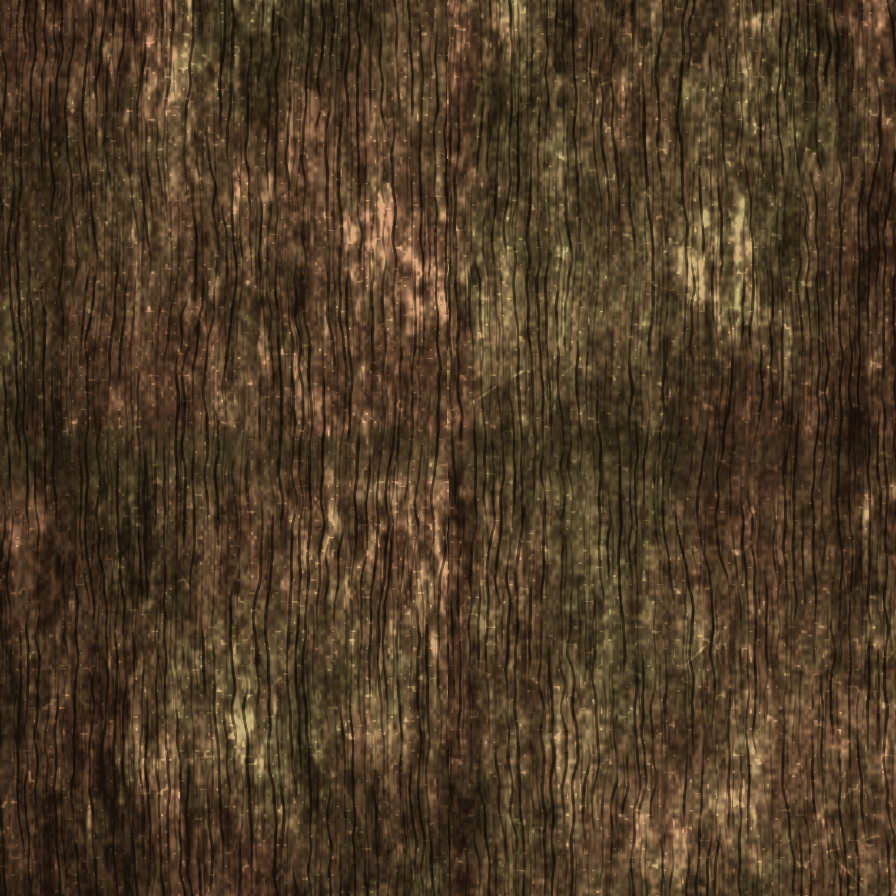
This texture is drawn by a WebGL 2 fragment shader. Its source:

```glsl
#version 300 es
precision highp float;

uniform vec2 u_resolution;
out vec4 fragColor;

const vec3 WOOD_MEDIAN = vec3(0.280, 0.216, 0.145);
const vec3 TONE_SPREAD = vec3(0.42, 0.455, 0.50);   // log contrast per channel
const vec3 RED_TINT = vec3(1.07, 0.95, 0.95);
const vec3 OLIVE_TINT = vec3(0.96, 1.03, 0.93);
const float BASE_TONE = 0.22;
const float CRACK_COLUMNS = 92.0;
const float CRACK_WIDTH = 0.0010;
const float CRACK_DEPTH = 1.75;
const float HAIRLINE_COLUMNS = 151.0;
const float HAIRLINE_WIDTH = 0.0006;
const float HAIRLINE_DEPTH = 0.8;
const float FLAKE_GAIN = 1.15;
const float STAIN_GAIN = 0.95;
const float SEAM_X = 0.5;
const float SEAM_Y = 0.52;
const int SCRATCH_COUNT = 9;

float hash(vec2 p) {
    return fract(sin(dot(p, vec2(127.1, 311.7))) * 43758.5453);
}

// Value noise in -1..1
float noise(vec2 p) {
    vec2 cell = floor(p);
    vec2 f = fract(p);
    f = f * f * (3.0 - 2.0 * f);
    float low = mix(hash(cell), hash(cell + vec2(1.0, 0.0)), f.x);
    float high = mix(hash(cell + vec2(0.0, 1.0)), hash(cell + vec2(1.0, 1.0)), f.x);
    return 2.0 * mix(low, high, f.y) - 1.0;
}

float fbm(vec2 p) {
    float sum = 0.0;
    float amplitude = 0.5;
    for (int i = 0; i < 5; i++) {
        sum += amplitude * noise(p);
        p = mat2(1.6, 1.2, -1.2, 1.6) * p + 7.3;
        amplitude *= 0.5;
    }
    return sum;
}

// Wandering, broken vertical cracks, one per column
float cracks(vec2 p, float columns, float width, float pixel) {
    float x = p.x * columns + 0.9 * noise(p * vec2(9.0, 7.0)) + 0.25 * noise(p * vec2(30.0, 34.0));
    float id = floor(x);
    float center = 0.5 + 0.22 * (2.0 * hash(vec2(id, columns)) - 1.0)
                 + 0.14 * noise(vec2(id * 3.7, p.y * 42.0));
    float opening = smoothstep(-0.6, 0.5, noise(vec2(id * 5.3 + 0.5, p.y * 11.0))
                  + 0.35 * noise(vec2(id * 2.9, p.y * 60.0)));
    float halfWidth = width * (0.5 + 0.8 * opening);
    float dist = abs(x - id - center) / columns;
    return opening * (1.0 - smoothstep(halfWidth - 0.5 * pixel, halfWidth + 0.8 * pixel, dist));
}

// Ragged streaks gathered into larger worn areas
float wornStreaks(vec2 p) {
    float level = 0.65 * noise(p * vec2(72.0, 15.0)) + 0.5 * noise(p * vec2(140.0, 46.0))
                + 1.3 * fbm(p * vec2(6.0, 3.6));
    return smoothstep(0.42, 0.85, level);
}

// Pale curved scratches at scattered places
float scratches(vec2 p, float pixel) {
    float sum = 0.0;
    for (int i = 0; i < SCRATCH_COUNT; i++) {
        float seed = float(i) + 1.0;
        vec2 q = p - vec2(hash(vec2(seed, 2.0)), hash(vec2(seed, 5.0)));
        float angle = mix(-0.9, 0.9, hash(vec2(seed, 8.0)));
        q = mat2(cos(angle), -sin(angle), sin(angle), cos(angle)) * q;
        float bend = 4.0 * hash(vec2(seed, 11.0)) - 2.0;
        float reach = mix(0.03, 0.10, hash(vec2(seed, 14.0)));
        float line = 1.0 - smoothstep(0.0004, 0.0012 + pixel, abs(q.y - bend * q.x * q.x));
        sum += line * (1.0 - smoothstep(0.6 * reach, reach, abs(q.x)));
    }
    return sum * smoothstep(-0.3, 0.5, noise(p * 95.0));
}

void main() {
    float pixel = 1.0 / min(u_resolution.x, u_resolution.y);
    vec2 p = gl_FragCoord.xy * pixel;

    // Each board carries its own grain
    float board = step(SEAM_X, p.x + 0.002 * noise(vec2(3.0, p.y * 25.0)));
    vec2 g = p + vec2(3.0, 1.7) * board;

    // Broad weathering and fine grain
    vec2 drift = 0.06 * vec2(fbm(g * 4.0), fbm(g * 4.0 + 20.0));
    float tone = BASE_TONE + 1.4 * fbm((g + drift) * vec2(3.2, 5.0) + 4.0);
    tone += 0.65 * noise(g * vec2(62.0, 9.0));
    tone += 0.70 * noise(g * vec2(170.0, 38.0));
    tone += 0.65 * noise(g * vec2(270.0, 180.0));
    tone += 0.45 * noise(g * vec2(125.0, 95.0) + 31.0);

    // Bare flakes, damp stains and bright specks
    tone += FLAKE_GAIN * wornStreaks(g + 9.0);
    tone -= STAIN_GAIN * wornStreaks(g + 41.0);
    tone += 1.1 * smoothstep(0.62, 0.9, noise(g * 210.0 + 13.0));

    // Soft grime beside the board joins
    float below = SEAM_Y - p.y + 0.012 * noise(vec2(p.x * 9.0, 1.0));
    float crossBand = smoothstep(-0.004, 0.012, below) * (1.0 - smoothstep(0.03, 0.085, below));
    float beside = p.x - SEAM_X + 0.006 * noise(vec2(5.0, p.y * 30.0));
    float sideBand = smoothstep(-0.004, 0.004, beside) * (1.0 - smoothstep(0.012, 0.04, beside));
    tone = mix(tone, 0.75 * tone - 0.3, crossBand);
    tone -= 0.35 * sideBand;

    // Scratches, then cracks cut on top
    tone += 0.9 * scratches(p, pixel);
    tone -= HAIRLINE_DEPTH * cracks(g + 5.0, HAIRLINE_COLUMNS, HAIRLINE_WIDTH, pixel);
    tone -= CRACK_DEPTH * cracks(g, CRACK_COLUMNS, CRACK_WIDTH, pixel);

    // Reddish wood against olive growth
    float hue = 0.5 + 1.1 * fbm(g * vec2(7.0, 5.0) + 60.0) + 0.25 * noise(g * vec2(90.0, 40.0));
    hue += 0.5 * sideBand - 0.4 * crossBand;
    vec3 tint = mix(OLIVE_TINT, RED_TINT, clamp(hue, 0.0, 1.0));
    vec3 color = WOOD_MEDIAN * exp(TONE_SPREAD * clamp(tone, -2.6, 2.5)) * tint;
    fragColor = vec4(color, 1.0);
}
```
